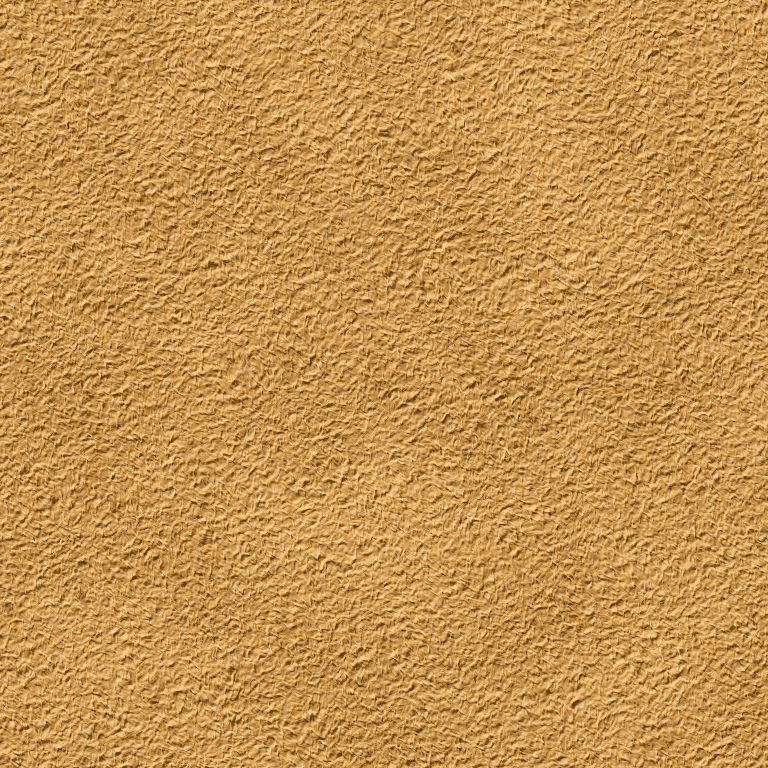
This texture is drawn by a WebGL 2 fragment shader. Its source:

```glsl
#version 300 es
precision highp float;
// Napped tan suede: ragged tufts and short pale fibres lit from the upper left.
uniform vec2 u_resolution;
out vec4 fragColor;

vec2 hash2(vec2 p) {
  vec3 v = fract(p.xyx * vec3(0.1031, 0.1030, 0.0973));
  v += dot(v, v.yzx + 33.33);
  return fract((v.xx + v.yz) * v.zy);
}

mat2 rotation(float angle) {
  float c = cos(angle), s = sin(angle);
  return mat2(c, -s, s, c);
}

float cornerSlope(vec2 cell, vec2 offset) {
  return dot(hash2(cell) * 2.0 - 1.0, offset);
}

// Gradient noise, centred on zero
float noise(vec2 p) {
  vec2 cell = floor(p), f = fract(p);
  vec2 w = f * f * (3.0 - 2.0 * f);
  vec2 e = vec2(1.0, 0.0);
  return mix(
    mix(cornerSlope(cell, f), cornerSlope(cell + e.xy, f - e.xy), w.x),
    mix(cornerSlope(cell + e.yx, f - e.yx), cornerSlope(cell + e.xx, f - e.xx), w.x),
    w.y);
}

// One short, bent, tapering strand per cell
float fibres(vec2 p, float seed, float width) {
  float strand = 0.0;
  vec2 home = floor(p);
  for (int j = -1; j <= 1; j++) {
    for (int i = -1; i <= 1; i++) {
      vec2 cell = home + vec2(i, j);
      vec2 place = hash2(cell + seed);
      vec2 trait = hash2(cell + seed + 71.7);
      vec2 d = rotation(0.35 + (trait.x - 0.5) * 2.4) * (p - cell - place);
      d.y += (trait.y - 0.5) * 1.6 * d.x * d.x;
      float body = 1.0 - smoothstep(0.2 * width, width, abs(d.y));
      float taper = 1.0 - smoothstep(0.3, 0.75, abs(d.x));
      strand = max(strand, body * taper * (0.3 + 0.7 * place.x));
    }
  }
  return strand;
}

// Height of the nap: tufts, grain and layers of cropped fibres
float napHeight(vec2 p) {
  vec2 q = rotation(0.35) * p;
  float height = 0.8 * noise(q * vec2(72.0, 108.0));
  height += 0.45 * noise(rotation(0.5) * q * vec2(150.0, 205.0) + 17.0);
  height += 0.32 * noise(rotation(-0.6) * q * vec2(290.0, 390.0) + 53.0);
  for (int layer = 0; layer < 4; layer++) {
    float k = float(layer);
    vec2 lie = rotation(0.3 * k - 0.45) * p * (62.0 + 19.0 * k);
    height += 0.36 * fibres(lie, 31.0 * k, 0.15);
  }
  return height;
}

// Leather tones from deep shadow to lit fibre
vec3 suedeTone(float level) {
  vec3 tone = mix(vec3(0.36, 0.21, 0.06), vec3(0.47, 0.30, 0.11), smoothstep(0.0, 0.04, level));
  tone = mix(tone, vec3(0.63, 0.43, 0.18), smoothstep(0.04, 0.14, level));
  tone = mix(tone, vec3(0.71, 0.515, 0.26), smoothstep(0.14, 0.28, level));
  tone = mix(tone, vec3(0.78, 0.57, 0.29), smoothstep(0.28, 0.47, level));
  tone = mix(tone, vec3(0.85, 0.65, 0.38), smoothstep(0.47, 0.71, level));
  tone = mix(tone, vec3(0.93, 0.75, 0.48), smoothstep(0.71, 0.93, level));
  return mix(tone, vec3(0.98, 0.83, 0.58), smoothstep(0.94, 1.0, level));
}

void main() {
  vec2 uv = gl_FragCoord.xy / u_resolution.y;

  // Gentle drift of the nap, then ragged tuft outlines
  vec2 p = uv + 0.014 * vec2(noise(uv * 11.0), noise(uv * 11.0 + 40.0));
  p += 0.0022 * vec2(noise(uv * 140.0 + 9.0), noise(uv * 140.0 + 80.0));

  // Slope toward the light, with broad brushing marks
  float light = napHeight(p) - napHeight(p + vec2(-0.0018, 0.0034));
  light += 0.17 * noise(uv * 5.0 + 3.0) + 0.12 * noise(uv * 17.0 + 60.0);

  // Small slanted pits between tufts and sparse loose fibres on top
  float pits = smoothstep(0.19, 0.36, noise(rotation(0.4) * p * vec2(62.0, 118.0) + 90.0));
  light += 0.02 - 0.28 * pits;
  light += 0.25 * fibres(uv * 44.0, 140.0, 0.06);

  float level = 1.0 / (1.0 + exp(-5.2 * light));
  vec3 color = suedeTone(level);
  color += vec3(-0.02, 0.01, 0.07) * noise(p * 90.0 + 25.0);
  fragColor = vec4(color, 1.0);
}
```
